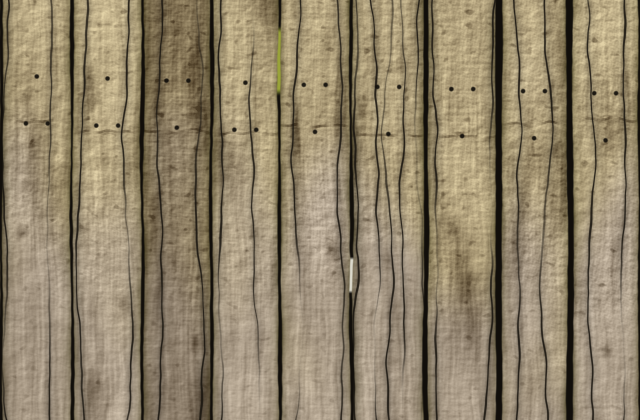
Give the GLSL for this texture, as a WebGL 2 fragment shader.

```glsl
#version 300 es
precision highp float;
// Weathered upright wooden planks with dark gaps, long cracks and nail holes.
uniform vec2 u_resolution;
out vec4 fragColor;

#define PLANKS 9.0
#define GAP 0.0036        // half width of a narrow gap, in canvas heights
#define WIDE_GAP 0.0042   // extra half width of the gaps on the right
#define CRACK 0.0022      // half width of a crack
#define NAIL 0.0052       // nail hole radius
#define DARK_PLANK 2.0
#define SPLIT_PLANK 5.0
#define ROUGHNESS 0.85
#define WOOD_LIGHT vec3(0.83, 0.785, 0.67)
#define WOOD_DARK vec3(0.31, 0.255, 0.175)
#define GAP_COLOR vec3(0.065, 0.055, 0.04)

vec2 hash2(vec2 p) {
  p = vec2(dot(p, vec2(127.1, 311.7)), dot(p, vec2(269.5, 183.3)));
  return fract(sin(p) * 43758.545) * 2.0 - 1.0;
}

// Gradient noise, roughly -0.7 to 0.7
float noise(vec2 p) {
  vec2 i = floor(p), f = fract(p), s = f * f * f * (f * (f * 6.0 - 15.0) + 10.0);
  vec2 o = vec2(0.0, 1.0);
  return mix(mix(dot(hash2(i), f), dot(hash2(i + o.yx), f - o.yx), s.x),
             mix(dot(hash2(i + o), f - o), dot(hash2(i + 1.0), f - 1.0), s.x), s.y);
}

float fbm(vec2 p) {
  float sum = 0.0, amp = 0.6;
  for (int i = 0; i < 4; i++) {
    sum += amp * noise(p);
    p = p * 2.03 + 17.3;
    amp *= 0.55;
  }
  return sum;
}

// Centre line and half width of gap i at height y
float gapCentre(float i, float y, float width) {
  float d = (i - 4.3) / 1.6;
  return width * (i / PLANKS + 0.002 - 0.0095 * exp(-d * d))
       + 0.007 * noise(vec2(i * 7.3, y * 3.0)) + 0.002 * noise(vec2(i * 3.1, y * 32.0));
}
float gapHalf(float i, float y) {
  return GAP + WIDE_GAP * smoothstep(5.2, 7.2, i) + 0.004 * noise(vec2(i * 5.7, y * 4.0));
}

float bumps(vec2 q) { return fbm(q * vec2(26.0, 32.0)); }

// Long wandering splits: x is the dark line, y the soft stain around it
vec2 cracks(float u, float y, float id, float pitch, float px) {
  float count = id == SPLIT_PLANK ? 5.0 : 2.0;
  vec2 result = vec2(0.0);
  for (float k = 0.0; k < count; k++) {
    float seed = id * 13.7 + k * 4.3;
    float centre = (k + 0.5 + 0.35 * hash2(vec2(id, k)).x) / count
                 + 0.24 * noise(vec2(seed, y * 2.3)) + 0.06 * noise(vec2(seed, y * 11.0));
    float d = abs(u - centre) * pitch;
    float presence = smoothstep(-0.2, 0.15, noise(vec2(y * 1.7, seed)) + 0.13 - 0.16 * k / count);
    float w = CRACK * (0.55 + 0.8 * noise(vec2(y * 8.0, seed)));
    result = max(result, presence * vec2(1.0 - smoothstep(w - px * 0.5, w + px, d), exp(-d / 0.007)));
  }
  return result;
}

// Three holes in a triangle, pointing up or down
float nails(vec2 p, float left, float pitch, float id, float px) {
  float flip = (id < 1.5 || id == 3.0) ? 1.0 : -1.0;
  vec2 c = vec2(left + pitch * 0.5, 0.762 - 0.005 * id);
  float d = length(p - c - vec2(0.0, 0.056 * flip));
  for (float s = -1.0; s < 2.0; s += 2.0)
    d = min(d, length(p - c - vec2(0.026 * s, -0.056 * flip)));
  return 1.0 - smoothstep(NAIL - px, NAIL + px, d);
}

void main() {
  float px = 1.0 / u_resolution.y, width = u_resolution.x * px;
  vec2 p = gl_FragCoord.xy * px;

  // Find the plank and its two gaps
  float id = -1.0, left = -width / PLANKS, right = width * (1.0 + 1.0 / PLANKS);
  for (float i = 0.0; i <= PLANKS; i++) {
    float e = gapCentre(i, p.y, width);
    if (e < p.x) { id = i; left = e; } else right = min(right, e);
  }
  float pitch = right - left, u = (p.x - left) / pitch;
  float dLeft = p.x - left - gapHalf(id, p.y), dRight = right - p.x - gapHalf(id + 1.0, p.y);
  float edge = min(dLeft, dRight), gap = dLeft < dRight ? id : id + 1.0;

  // Grain, relief and pits in plank coordinates
  vec2 q = vec2(p.x - left + id * 3.7, p.y + id * 5.1);
  vec2 g = q + vec2(0.025 * fbm(q * vec2(7.0, 3.0)), 0.0);
  float rough = ROUGHNESS * (0.55 + 0.45 * smoothstep(0.1, 0.5, p.y + 0.5 * noise(q * 4.0)));
  float tone = 0.82 + 0.22 * hash2(vec2(id, 9.0)).x * 0.4;
  tone += 0.26 * noise(g * vec2(130.0, 7.0)) + 0.2 * noise(g * vec2(48.0, 3.0));
  tone += rough * (bumps(q) - bumps(q + vec2(-0.003, 0.004)));
  tone -= 0.4 * rough * smoothstep(0.22, 0.55, noise(g * vec2(48.0, 62.0)));
  tone += 0.07 * noise(q * vec2(9.0, 150.0));

  // Stains and darker planks
  float streak = fbm(g * vec2(11.0, 2.6));
  float band = exp(-pow((p.y - 0.7) / 0.13, 2.0));
  tone -= 0.5 * smoothstep(0.02, 0.5, streak + 0.1 * band);
  tone += 0.2 * fbm(q * 5.0);
  if (id == DARK_PLANK) tone -= 0.24 + 0.14 * smoothstep(0.72, 0.85, p.y);
  if (id == 6.0) tone -= 0.1;

  // Cross saw line and a small knot
  float sawY = 0.695 + 0.025 * hash2(vec2(id, 2.0)).y + 0.014 * noise(vec2(q.x * 22.0, id));
  float saw = (1.0 - smoothstep(0.0012, 0.0012 + px * 1.5, abs(p.y - sawY)));
  tone -= 0.4 * saw * smoothstep(-0.25, 0.2, noise(vec2(q.x * 25.0, 3.0)));
  vec2 h = hash2(vec2(id, 31.0));
  float knot = length((vec2(u, p.y) - vec2(0.5 + 0.28 * h.x, 0.3 + 0.2 * h.y)) * vec2(pitch, 0.75));
  tone -= 0.45 * exp(-knot * knot / 0.00016) * (0.8 + noise(q * 80.0));

  // Colour: warm above, violet grey below, mossy by the gaps
  vec3 color = mix(WOOD_DARK, WOOD_LIGHT, clamp(tone, 0.0, 1.08));
  float grey = smoothstep(0.75, 0.15, p.y + 0.8 * noise(q * vec2(5.0, 2.5)));
  color *= mix(vec3(1.02, 0.995, 0.92), vec3(0.96, 0.94, 0.98), grey);
  float moss = exp(-max(edge, 0.0) / 0.009) * (0.55 + 0.6 * noise(q * vec2(20.0, 9.0)));
  color = mix(color, vec3(0.27, 0.245, 0.12), clamp(moss, 0.0, 0.8));

  vec2 split = cracks(u, p.y, id, pitch, px);
  color *= 1.0 - 0.3 * split.y;
  color = mix(color, GAP_COLOR * 1.6, 0.88 * split.x);
  color = mix(color, GAP_COLOR, 0.92 * nails(p, left, pitch, id, px));

  // Gaps, with daylight showing through two of them
  vec3 behind = GAP_COLOR;
  if (gap == 4.0) behind = mix(behind, vec3(0.6, 0.64, 0.22), smoothstep(0.77, 0.79, p.y) * smoothstep(0.94, 0.92, p.y));
  if (gap == 5.0) behind = mix(behind, vec3(0.86, 0.85, 0.8), smoothstep(0.3, 0.31, p.y) * smoothstep(0.39, 0.38, p.y));
  color = mix(behind, color, smoothstep(-px, px, edge));
  fragColor = vec4(color, 1.0);
}
```
